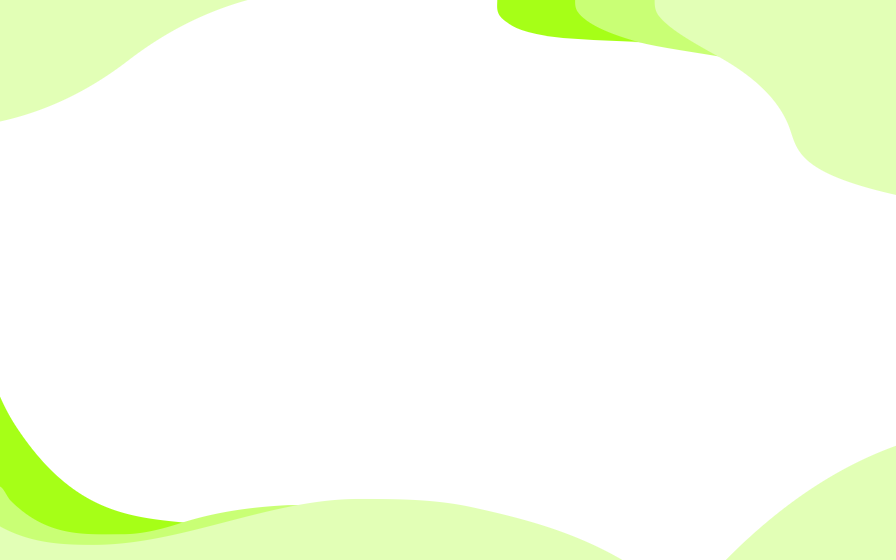
Reproduce this background procedurally as a Shadertoy shader.

```glsl
// Cubic between two knots, each holding (position, value, slope)
float span(float u, vec3 a, vec3 b) {
    float width = b.x - a.x;
    float t = clamp((u - a.x) / width, 0.0, 1.0);
    float s = 1.0 - t;
    return mix(a.y, b.y, t * t * (3.0 - 2.0 * t))
         + width * t * s * (a.z * s - b.z * t);
}

float path(float u, vec3 a, vec3 b, vec3 c) {
    return u < b.x ? span(u, a, b) : span(u, b, c);
}

float path(float u, vec3 a, vec3 b, vec3 c, vec3 d, vec3 e) {
    return u < c.x ? path(u, a, b, c) : path(u, c, d, e);
}

// Antialiased coverage, positive inside
float cover(float inside) {
    float pixel = length(vec2(dFdx(inside), dFdy(inside)));
    return clamp(0.5 + inside / max(pixel, 1e-4), 0.0, 1.0);
}

void mainImage(out vec4 fragColor, in vec2 fragCoord) {
    // Canvas is 160 wide and 100 high
    vec2 p = fragCoord / iResolution.xy * vec2(160.0, 100.0);
    float depth = 100.0 - p.y;

    const vec3 pale = vec3(0.886, 1.0, 0.715);
    const vec3 lime = vec3(0.79, 1.0, 0.46);
    const vec3 vivid = vec3(0.65, 1.0, 0.09);
    vec3 color = vec3(1.0);

    // Top left wave
    float topLeft = path(p.x, vec3(0.0, 21.7, -0.22), vec3(22.9, 10.8, -0.77),
                         vec3(44.6, -0.1, -0.27));
    color = mix(color, pale, cover(topLeft - depth));

    // Top right layers, left edges as functions of depth
    float vividEdge = path(depth, vec3(0.0, 88.8, 0.0), vec3(3.75, 90.2, 1.4),
                           vec3(6.46, 97.9, 6.0), vec3(7.5, 114.6, 28.0),
                           vec3(8.3, 166.7, 60.0));
    float limeEdge = path(depth, vec3(0.0, 102.7, 0.0), vec3(2.3, 103.3, 0.8),
                          vec3(7.5, 114.0, 3.6), vec3(10.0, 127.9, 6.0),
                          vec3(14.6, 166.7, 8.0));
    float paleEdge = path(depth, vec3(0.0, 116.9, 0.0), vec3(2.9, 117.7, 0.8),
                          vec3(10.0, 128.1, 1.8), vec3(21.9, 140.6, 0.45),
                          vec3(34.9, 160.4, 4.5));
    color = mix(color, vivid, cover(p.x - vividEdge));
    color = mix(color, lime, cover(p.x - limeEdge));
    color = mix(color, pale, cover(p.x - paleEdge));

    // Bottom left layers, cut off where the next layer hides them
    float vividTop = path(p.x, vec3(0.0, 29.2, -2.3), vec3(4.2, 21.9, -1.4),
                          vec3(32.7, 6.7, -0.1));
    float limeTop = path(p.x, vec3(0.0, 13.1, -0.3), vec3(1.9, 10.6, -1.0),
                         vec3(21.9, 4.6, 0.0), vec3(32.3, 6.6, 0.32),
                         vec3(51.5, 9.8, 0.05));
    float paleTop = path(p.x, vec3(0.0, 6.0, -0.55), vec3(16.7, 2.7, 0.0),
                         vec3(64.0, 10.9, 0.0), vec3(84.4, 9.4, -0.22),
                         vec3(112.0, -0.5, -0.6));
    color = mix(color, vivid, cover(min(vividTop - p.y, 40.0 - p.x)));
    color = mix(color, lime, cover(min(limeTop - p.y, 54.0 - p.x)));
    color = mix(color, pale, cover(paleTop - p.y));

    // Bottom right hill
    float hill = span(p.x, vec3(129.2, -0.4, 1.02), vec3(160.0, 20.4, 0.36));
    color = mix(color, pale, cover(hill - p.y));

    fragColor = vec4(color, 1.0);
}
```
